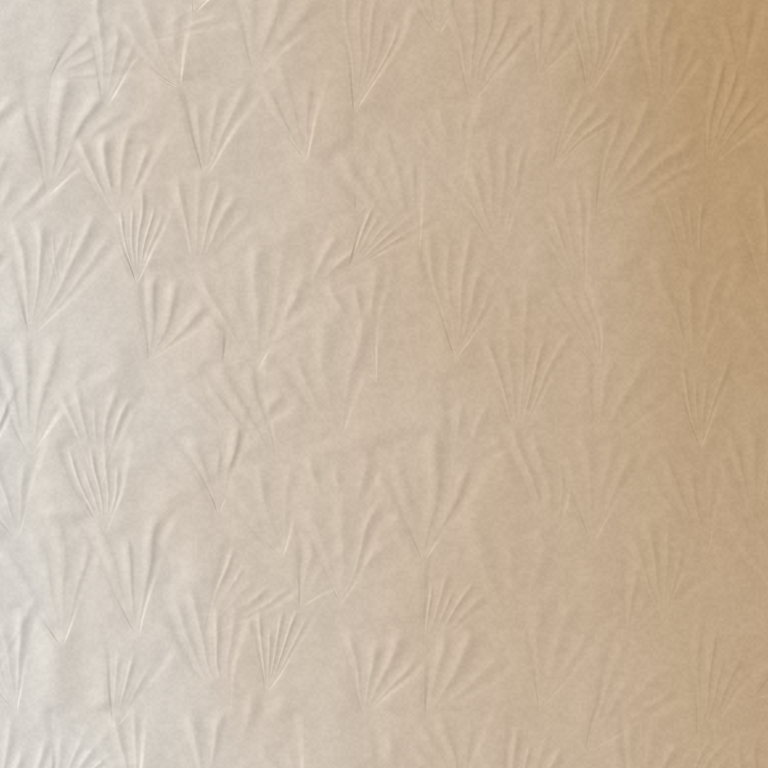
Reproduce this texture procedurally as a WebGL 2 fragment shader.

```glsl
#version 300 es
precision highp float;

uniform vec2 u_resolution;
out vec4 fragColor;

const vec2 CELL = vec2(0.105, 0.115);
const vec2 LIGHT_DIR = vec2(-0.86, 0.51);
const vec3 COOL_WHITE = vec3(0.846, 0.828, 0.800);
const vec3 WARM_CREAM = vec3(0.796, 0.724, 0.645);
const vec3 DEEP_TAN = vec3(0.730, 0.622, 0.490);

float hash(vec2 p, float seed) {
  vec3 q = fract(vec3(p.xyx + seed * 7.13) * vec3(0.1031, 0.1030, 0.0973));
  q += dot(q, q.yzx + 33.33);
  return fract((q.x + q.y) * q.z);
}

float valueNoise(vec2 p, float seed) {
  vec2 i = floor(p);
  vec2 f = fract(p);
  f = f * f * (3.0 - 2.0 * f);
  float low = mix(hash(i, seed), hash(i + vec2(1, 0), seed), f.x);
  float high = mix(hash(i + vec2(0, 1), seed), hash(i + vec2(1, 1), seed), f.x);
  return mix(low, high, f.y);
}

vec2 rotate(vec2 p, float angle) {
  float c = cos(angle), s = sin(angle);
  return vec2(c * p.x - s * p.y, s * p.x + c * p.y);
}

// Returns the fan's relief in x and its coverage in y.
vec2 brushFan(vec2 d, vec2 id) {
  float lean = hash(id, 3.0) - 0.38;
  d = rotate(d, lean * mix(0.6, 1.9, hash(id, 4.0)));
  float reach = mix(0.125, 0.195, hash(id, 5.0));
  float spread = mix(0.32, 0.56, hash(id, 6.0));
  float count = floor(mix(3.0, 5.7, hash(id, 7.0)));
  float strength = mix(0.5, 1.0, hash(id, 8.0));

  float radius = length(d) / reach;
  float across = atan(d.x, d.y) / spread;
  across += 0.2 * (valueNoise(d * 20.0 + id * 5.0, 9.0) - 0.5);

  // Lopsided folds that widen away from the apex
  float lane = (across * 0.5 + 0.5) * count;
  vec2 finger = vec2(floor(lane), id.x * 17.0 + id.y * 31.0);
  float tip = mix(0.7, 1.0, hash(finger, 10.0));
  float offset = fract(lane) - mix(0.42, 0.58, hash(finger, 11.0));
  float width = mix(0.18, 0.27, hash(finger, 12.0));
  width *= offset * (hash(id, 22.0) - 0.35) > 0.0 ? 1.1 : 0.75;
  float ridge = exp(-offset * offset / (width * width));
  ridge *= mix(0.35, 1.0, hash(finger, 13.0));
  ridge *= smoothstep(0.05, 0.8, radius) * (1.0 - smoothstep(tip - 0.16, tip, radius));

  float coverage = 1.0 - smoothstep(0.92, 1.15, abs(across));
  coverage *= 1.0 - smoothstep(0.88, 1.0, radius);
  coverage *= smoothstep(0.0, 0.12, radius);

  // Gentle swelling of the whole fan
  float dome = (1.0 - 0.7 * across * across) * radius * hash(id, 14.0);
  return vec2(0.0092 * strength * ridge + 0.006 * dome, coverage);
}

// Overlapping fans, laid row by row
float plasterHeight(vec2 p) {
  vec2 warp = vec2(valueNoise(p * 14.0, 1.0), valueNoise(p * 14.0, 2.0)) - 0.5;
  vec2 q = p + 0.013 * warp;
  vec2 home = floor(q / CELL);
  float height = 0.007 * valueNoise(p * vec2(27.0, 12.0), 15.0);
  for (int row = 1; row >= -2; row--) {
    for (int col = -2; col <= 2; col++) {
      vec2 id = home + vec2(col, row);
      vec2 jitter = vec2(hash(id, 16.0), hash(id, 17.0));
      vec2 apex = (id + 0.15 + 0.7 * jitter) * CELL;
      vec2 fan = brushFan(q - apex, id);
      height = mix(height, fan.x, fan.y * 0.78);
    }
  }
  return height + 0.0012 * valueNoise(p * 55.0, 18.0);
}

float reliefShade(vec2 p, float stepSize) {
  float center = plasterHeight(p);
  float dx = plasterHeight(p + vec2(stepSize, 0.0)) - center;
  float dy = plasterHeight(p + vec2(0.0, stepSize)) - center;
  float slope = -dot(vec2(dx, dy) / stepSize, LIGHT_DIR);
  return slope / (1.0 + 0.7 * abs(slope));
}

vec3 wallColor(float t) {
  vec3 lit = mix(COOL_WHITE, WARM_CREAM, clamp(t * 2.0, 0.0, 1.0));
  return mix(lit, DEEP_TAN, clamp(t * 2.0 - 1.0, 0.0, 1.0));
}

void main() {
  vec2 uv = gl_FragCoord.xy / u_resolution;

  // Light fading across the wall
  float fade = uv.x + 0.16 * (uv.y - 0.5);
  fade += 0.10 * (valueNoise(uv * 9.0, 19.0) - 0.5);
  vec3 color = wallColor(fade);
  float corner = smoothstep(0.75, 1.0, uv.x) * smoothstep(0.3, 1.0, uv.y);
  color -= vec3(0.012, 0.026, 0.05) * corner;

  // Raking light on the relief, crisp edges over soft swells
  float contrast = mix(0.15, 0.055, smoothstep(0.0, 0.9, uv.x));
  float shade = 0.8 * reliefShade(uv, 0.002) + 0.5 * reliefShade(uv, 0.009);
  color += contrast * shade * vec3(1.0, 0.99, 0.96);

  // Fine mottled grain
  float grain = valueNoise(uv * 290.0, 20.0) + 0.6 * valueNoise(uv * 130.0, 21.0) - 0.8;
  color += 0.03 * grain;
  fragColor = vec4(color, 1.0);
}
```
